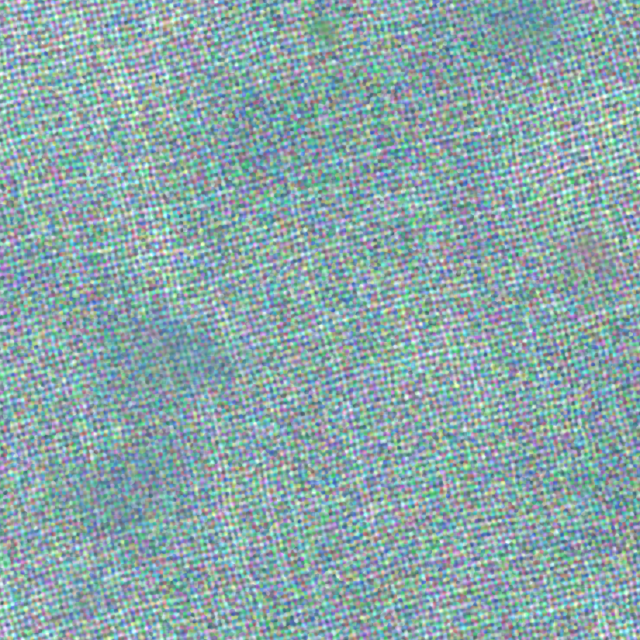
Reproduce this texture procedurally as a WebGL 1 fragment shader.

```glsl
precision highp float;
// Fine plain-woven cloth in teal grey, tilted a little, with multicoloured fibres.
// Two crossing sets of threads give the relief, soft cellular noise tints the
// fibres, and layered sines add faded patches; a few small stains lie on top.

uniform vec2 u_resolution;

#define THREADS vec2(100.0, 86.0)   // columns and rows across the canvas
#define TILT 0.24                   // rotation of the weave, radians
#define WOBBLE 0.0035               // waviness of the threads
#define RELIEF 0.19                 // contrast between threads and gaps
#define THREAD_VARIATION 0.10       // brightness change from thread to thread
#define FLECK_CELLS 185.0           // coloured fibre flecks across
#define FLECK_STRENGTH 0.46
#define PATCH_STRENGTH 0.055        // faded and darkened areas
#define CLOTH vec3(0.548, 0.660, 0.668)
#define GREEN_STAIN vec3(0.40, 0.62, 0.38)
#define RUST_STAIN vec3(0.60, 0.50, 0.49)
#define DARK_STAIN vec3(0.34, 0.52, 0.60)

const float PI = 3.14159265;

vec3 hash3(vec2 cell) {
  vec3 q = fract(cell.xyx * vec3(0.1031, 0.1030, 0.0973));
  q += dot(q, q.yxz + 33.33);
  return fract((q.xxy + q.yzz) * q.zyx);
}

// Random colours around jittered cell points, blended by distance.
vec3 fibreColour(vec2 p) {
  vec2 cell = floor(p);
  vec3 sum = vec3(0.0);
  float total = 0.0;
  for (int j = -1; j <= 1; j++) {
    for (int i = -1; i <= 1; i++) {
      vec2 id = cell + vec2(float(i), float(j));
      vec2 offset = p - id - 0.2 - 0.6 * hash3(id + 71.0).xy;
      float weight = exp(-5.0 * dot(offset, offset));
      sum += weight * hash3(id);
      total += weight;
    }
  }
  return sum / total - 0.5;
}

// Irregular slow variation from sines, each bending the next.
float mottle(vec2 p) {
  float sum = 0.0;
  float amplitude = 0.5;
  for (int i = 0; i < 4; i++) {
    p += 0.6 * sin(p.yx * 1.3 + vec2(1.7, 4.1));
    sum += amplitude * sin(p.x + 0.8) * sin(p.y + 2.3);
    p = mat2(1.5, 1.1, -1.1, 1.5) * p + 2.9;
    amplitude *= 0.65;
  }
  return sum;
}

// Brightness of the crossing threads, near zero on average.
float weave(vec2 p) {
  vec2 q = mat2(cos(TILT), -sin(TILT), sin(TILT), cos(TILT)) * p;
  q += WOBBLE * sin(q.yx * vec2(17.0, 13.0) + vec2(0.4, 2.0));
  q += 0.3 * WOBBLE * sin(q.yx * vec2(61.0, 47.0));
  vec2 t = q * THREADS;
  vec2 id = floor(t);
  vec2 profile = 0.5 - 0.5 * cos(2.0 * PI * t);
  float crossing = sin(PI * t.x) * sin(PI * t.y);
  float relief = dot(profile - 0.5, vec2(0.50, 0.72)) + 0.22 * crossing;
  vec2 shade = vec2(hash3(vec2(id.x, 19.0)).x, hash3(vec2(id.y, 57.0)).y) - 0.5;
  return RELIEF * relief + THREAD_VARIATION * dot(shade, profile);
}

// Soft round stain with an uneven edge.
float stain(vec2 p, vec2 centre, vec2 size) {
  vec2 d = (p - centre) / size;
  d += 0.25 * sin(d.yx * 3.0 + centre * 40.0);
  return exp(-dot(d, d));
}

void main() {
  vec2 p = gl_FragCoord.xy / u_resolution;

  // Cloth, relief and fibres
  float wear = mottle(p * 7.0);
  vec3 fibres = fibreColour(p * FLECK_CELLS);
  vec3 colour = CLOTH + weave(p) * (1.0 + 0.35 * wear);
  colour += FLECK_STRENGTH * fibres * vec3(1.0, 0.9, 0.85);

  // Wear: light areas turn warmer, dark areas bluer
  colour += PATCH_STRENGTH * wear * vec3(1.25, 1.0, 0.8);
  colour += 0.03 * (0.5 - p.x) * vec3(1.0, 0.9, 0.8);

  // Dark patches
  float dark = stain(p, vec2(0.27, 0.44), vec2(0.09, 0.06));
  dark += 0.8 * stain(p, vec2(0.83, 0.97), vec2(0.08, 0.05));
  dark += 0.7 * stain(p, vec2(0.20, 0.23), vec2(0.09, 0.07));
  dark += 0.6 * stain(p, vec2(0.12, 0.06), vec2(0.06, 0.04));
  colour = mix(colour, DARK_STAIN, 0.42 * min(dark, 1.0));

  // Small coloured stains
  float green = stain(p, vec2(0.51, 0.955), vec2(0.020, 0.022));
  green += 0.6 * stain(p, vec2(0.34, 0.635), vec2(0.014));
  colour = mix(colour, GREEN_STAIN, 0.65 * green);
  colour = mix(colour, RUST_STAIN, 0.5 * stain(p, vec2(0.92, 0.60), vec2(0.04, 0.035)));

  gl_FragColor = vec4(clamp(colour, 0.0, 1.0), 1.0);
}
```
